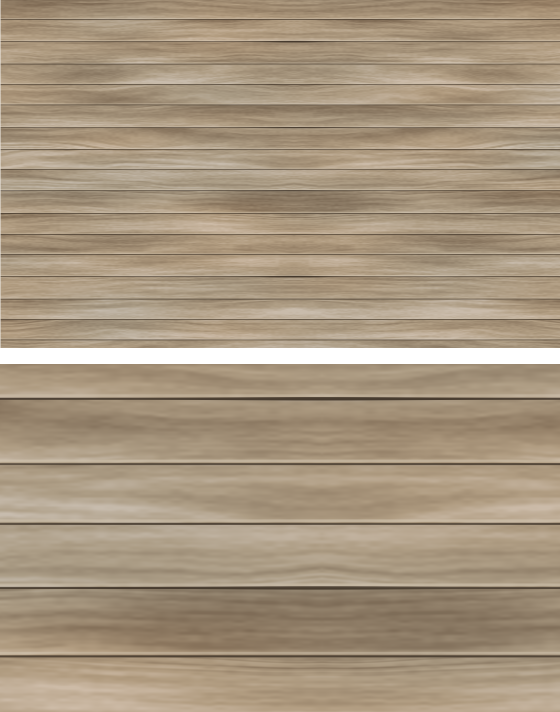
Top: the whole. Bottom: its middle third, enlarged.
Write a Shadertoy shader that draws this texture.

```glsl
// Weathered horizontal timber boards, sixteen and a bit down the canvas.
// Each board gets its own stretched-noise grain, mirrored about a vertical axis
// near the middle; thin seams with a pale lip separate slightly uneven boards.

const float BOARDS = 16.29;        // boards down the canvas
const float TOP_OFFSET = 0.046;    // part of the first board cut off at the top
const float SEAM_CYCLE = 3.667;    // boards per cycle of seam unevenness
const float MIRROR_X = 0.525;

const vec3 DARK_WOOD = vec3(0.50, 0.425, 0.34);
const vec3 MID_WOOD = vec3(0.685, 0.615, 0.515);
const vec3 PALE_WOOD = vec3(0.79, 0.735, 0.67);
const vec3 SEAM_COLOR = vec3(0.25, 0.205, 0.16);
const vec3 LIP_COLOR = vec3(0.82, 0.77, 0.69);

float hash(vec2 p) {
    p = fract(p * vec2(0.1031, 0.1137));
    p += dot(p, p.yx + 33.33);
    return fract((p.x + p.y) * p.x * 17.0);
}

float noise(vec2 p) {
    vec2 cell = floor(p), f = fract(p);
    f = f * f * (3.0 - 2.0 * f);
    float low = mix(hash(cell), hash(cell + vec2(1, 0)), f.x);
    float high = mix(hash(cell + vec2(0, 1)), hash(cell + vec2(1, 1)), f.x);
    return mix(low, high, f.y);
}

// Noise centred on zero.
float signedNoise(vec2 p) { return noise(p) - 0.5; }

// Box-filtered coverage of a line with the given width.
float lineCoverage(float d, float width, float pixel) {
    float span = min(d + 0.5 * pixel, 0.5 * width) - max(d - 0.5 * pixel, -0.5 * width);
    return clamp(span / pixel, 0.0, 1.0);
}

float seamWave(float index, float peak) {
    return cos(6.28319 * (index - peak) / SEAM_CYCLE);
}

// Vertical position of a seam, in boards from the top.
float seamPosition(float index) { return index + 0.045 * seamWave(index, 3.0); }

// Grain brightness; x in canvas widths from the mirror axis, y in boards.
float grain(float x, float y, float board) {
    vec2 seed = vec2(17.3, 41.7) * (board + 3.0);
    float bend = signedNoise(vec2(x * 5.0, y * 0.8) + seed);
    float warped = y + 0.65 * bend + 0.12 * signedNoise(vec2(x * 17.0, y * 2.0) + seed);

    // Flat-sawn arches: parabolic rings stretched along the board.
    float heart = mix(0.2, 0.8, hash(seed));
    float across = warped - heart;
    float rings = across * across * 13.0 + x * mix(-7.0, 7.0, hash(seed + 5.0));
    float arches = signedNoise(vec2(rings * 1.5, x * 3.0) + seed);

    float broad = signedNoise(vec2(x * 6.0, y * 1.6) + seed + 70.0);
    float streaks = signedNoise(vec2(x * 9.0, warped * 8.0) + seed + 130.0);
    float fibres = signedNoise(vec2(x * 32.0, warped * 17.0) + seed + 190.0);
    float pores = signedNoise(vec2(x * 150.0, y * 22.0) + seed + 250.0);
    return 0.46 * broad + 0.30 * arches + 0.27 * streaks + 0.20 * fibres + 0.12 * pores;
}

vec3 woodColor(float tone) {
    vec3 lower = mix(DARK_WOOD, MID_WOOD, clamp(tone / 0.6, 0.0, 1.0));
    return mix(lower, PALE_WOOD, clamp((tone - 0.6) / 0.4, 0.0, 1.0));
}

// Draws one seam: pale lip above, thin gap, soft shade below.
vec3 addSeam(vec3 color, float d, float index, float x, float pixel) {
    float wear = noise(vec2(x * 7.0, index * 13.7));
    float fromAxis = (x - MIRROR_X) / 0.065;
    float bow = smoothstep(0.65, 1.0, seamWave(index, 2.0)) * exp(-fromAxis * fromAxis);
    float shade = exp(-max(d, 0.0) / 0.07) * step(0.0, d);
    color *= 1.0 - shade * (0.06 + 0.17 * bow);
    float lip = lineCoverage(d + 0.05, 0.04, pixel);
    color = mix(color, LIP_COLOR, lip * mix(0.25, 0.75, wear));
    float gap = lineCoverage(d, 0.032 + 0.035 * bow, pixel);
    return mix(color, SEAM_COLOR, gap * mix(0.95, 0.65, wear * (1.0 - bow)));
}

void mainImage(out vec4 fragColor, in vec2 fragCoord) {
    vec2 uv = fragCoord / iResolution.xy;
    float down = (1.0 - uv.y) * BOARDS + TOP_OFFSET;
    float pixel = BOARDS / iResolution.y;

    // Find the board between its two uneven seams.
    float board = floor(down);
    board -= step(down, seamPosition(board));
    board += step(seamPosition(board + 1.0), down);
    float above = down - seamPosition(board);
    float below = down - seamPosition(board + 1.0);

    // Wood tone, with a worn darker strip along the top.
    float tone = 0.59 + grain(abs(uv.x - MIRROR_X), above, board);
    tone += 0.14 * (hash(vec2(board + 2.0, 8.0)) - 0.5);
    tone += 0.30 * signedNoise(vec2(uv.x * 4.0, board * 9.1));
    tone += 0.20 * (above - 0.5);
    tone -= 0.30 * smoothstep(1.3, 0.0, down);
    vec3 color = woodColor(tone);

    // Drift between reddish and grey-olive patches, warmer at the top.
    float warmth = 1.6 * signedNoise(vec2(uv.x * 5.0, down * 0.9) + 60.0);
    warmth += 0.7 * smoothstep(3.0, 0.0, down);
    color *= 1.0 + warmth * vec3(0.025, -0.005, -0.035);

    color = addSeam(color, above, board, uv.x, pixel);
    color = addSeam(color, below, board + 1.0, uv.x, pixel);

    // Pale sliver along the left border.
    float sliver = lineCoverage(uv.x, 0.0026, 1.0 / iResolution.x);
    color = mix(color, vec3(0.92, 0.90, 0.87), 0.8 * sliver);
    fragColor = vec4(color, 1.0);
}
```
